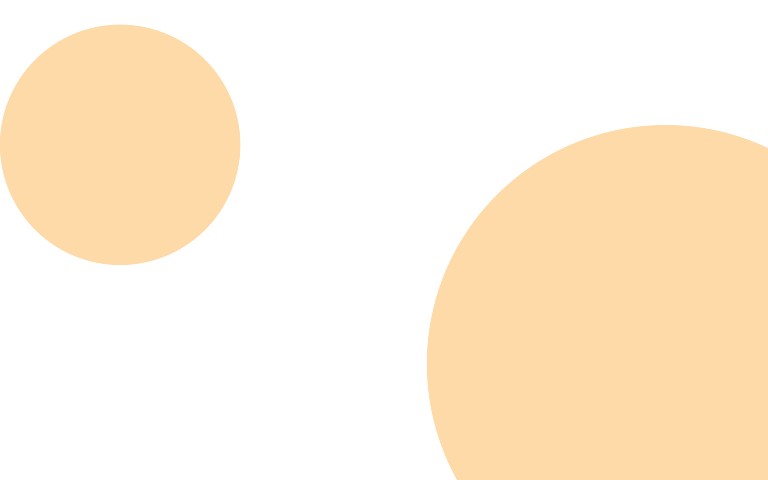
Give the GLSL for this background, as a Shadertoy shader.

```glsl
// Two flat peach discs on a white ground: a small one at the upper left
// and a large one cropped by the lower right corner.
// Each disc is a circle distance function with a one-pixel soft edge.

// Coverage of a disc; all lengths are in canvas heights.
float disc(vec2 p, vec2 center, float radius) {
    float edge = 0.5 / iResolution.y;
    return 1.0 - smoothstep(-edge, edge, length(p - center) - radius);
}

void mainImage(out vec4 fragColor, in vec2 fragCoord) {
    vec2 p = fragCoord / iResolution.y;

    // Small disc touching the left side, large disc leaving the canvas
    float coverage = max(disc(p, vec2(0.2503, 0.6983), 0.2505),
                         disc(p, vec2(1.3867, 0.2421), 0.4975));

    // Peach over white
    vec3 white = vec3(1.0);
    vec3 peach = vec3(0.992, 0.855, 0.657);
    fragColor = vec4(mix(white, peach, coverage), 1.0);
}
```
